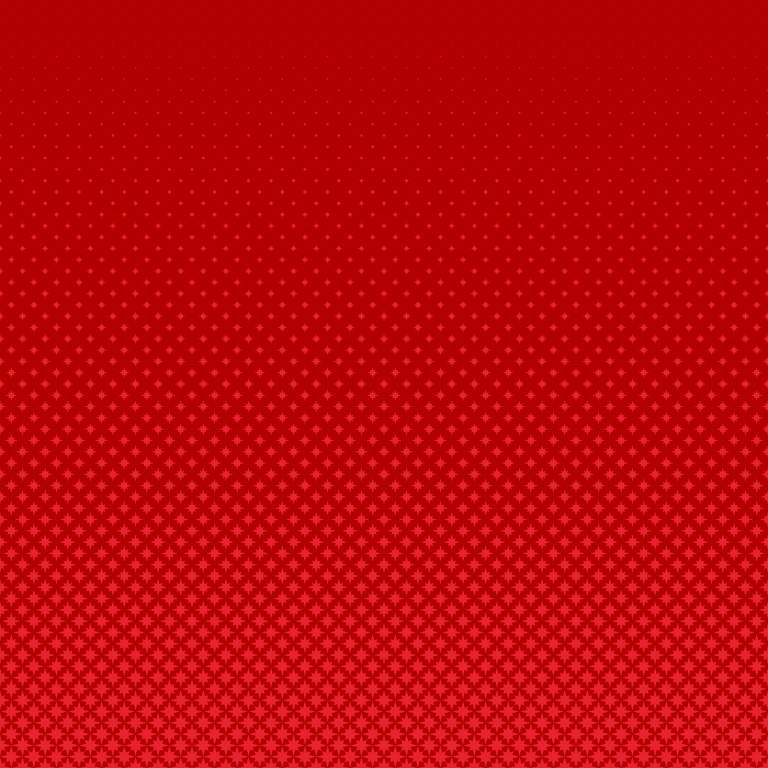
Give the GLSL for this pattern, as a Shadertoy shader.

```glsl
// Halftone of eight-pointed stars on deep red, growing from specks at the top
// to touching stars at the bottom. A diamond lattice is folded to one star,
// whose outline is two straight edges per eighth; supersampling smooths it.

const float ROWS = 68.0;   // staggered star rows over the canvas height
const int SAMPLES = 6;     // supersampling steps per axis

// Positive on the left of the line from a to b
float side(vec2 p, vec2 a, vec2 b) {
    vec2 edge = b - a, offset = p - a;
    return edge.x * offset.y - edge.y * offset.x;
}

// 1 inside a star with long upright and shorter diagonal points
float star(vec2 p, float radius) {
    p = abs(p) / radius;
    p = vec2(max(p.x, p.y), min(p.x, p.y));
    vec2 notch = 0.41 * vec2(cos(0.3927), sin(0.3927));
    bool upright = p.y * notch.x < p.x * notch.y;
    float inside = upright ? side(p, vec2(1.0, 0.0), notch)
                           : side(p, notch, vec2(0.5));
    return step(0.0, inside);
}

// Finds the nearest lattice star and tests it; uv has its origin lower left
float starField(vec2 uv) {
    vec2 grid = vec2(uv.x, 1.0 - uv.y) * ROWS;
    vec2 diagonal = floor(vec2(grid.x + grid.y, grid.y - grid.x) * 0.5 + 0.5);
    vec2 center = vec2(diagonal.x - diagonal.y, diagonal.x + diagonal.y);
    float radius = max(0.02, (center.y + 0.5) / (ROWS + 0.5));
    return star(grid - center, radius);
}

void mainImage(out vec4 fragColor, in vec2 fragCoord) {
    vec3 deepRed = vec3(0.70, 0.0, 0.0);
    vec3 brightRed = vec3(0.91, 0.135, 0.185);

    // Average the star coverage over the pixel
    float coverage = 0.0;
    for (int j = 0; j < SAMPLES; j++) {
        for (int i = 0; i < SAMPLES; i++) {
            vec2 jitter = (vec2(i, j) + 0.5) / float(SAMPLES) - 0.5;
            coverage += starField((fragCoord + jitter) / iResolution.xy);
        }
    }
    coverage /= float(SAMPLES * SAMPLES);

    fragColor = vec4(mix(deepRed, brightRed, coverage), 1.0);
}
```
